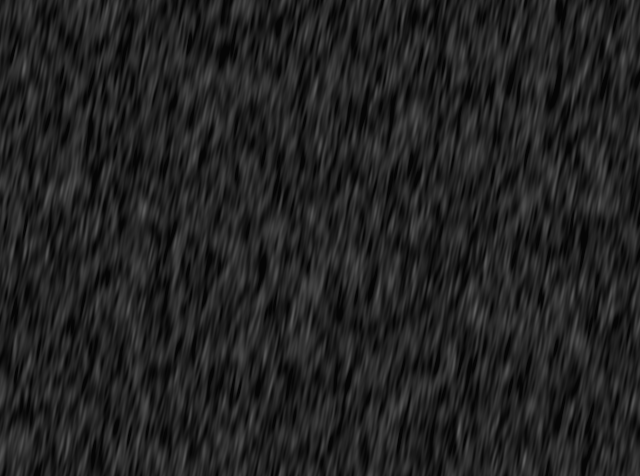
Reproduce this texture procedurally as a Shadertoy shader.

```glsl
// Dark grey slanted streaks, like brushed fibre or blurred rain.
// Cellular noise: every cell scatters a few long soft grains, light or dark,
// and three layers of such grains are summed into one grey tone.

#define LEAN 0.185                   // slant from the vertical, radians
#define LEAN_SPREAD 0.045            // slant difference between layers
#define FINE_SIZE vec2(0.0056, 0.040)    // grain radii: across, along
#define MEDIUM_SIZE vec2(0.0085, 0.055)
#define PATCH_SIZE vec2(0.021, 0.046)
#define LAYER_MIX vec3(0.78, 0.45, 0.43) // fine, medium, patch
#define GRAINS 4                     // grains per cell
#define MEAN_GREY 0.130
#define CONTRAST 0.057
#define DARKEST 0.02

vec3 hash3(vec3 p) {
    p = fract(p * vec3(0.1031, 0.1030, 0.0973));
    p += dot(p, p.yxz + 33.33);
    return fract((p.xxy + p.yxx) * p.zyx);
}

// Sum of signed soft grains, scaled to unit deviation
float grainLayer(vec2 pos, vec2 size, float lean, float seed) {
    float s = sin(lean), c = cos(lean);
    vec2 p = vec2(c * pos.x - s * pos.y, s * pos.x + c * pos.y) / size;
    vec2 cell = floor(p);
    float sum = 0.0;
    for (int y = -1; y <= 1; y++)
    for (int x = -1; x <= 1; x++)
    for (int i = 0; i < GRAINS; i++) {
        vec2 id = cell + vec2(x, y);
        vec3 rnd = hash3(vec3(id + 300.0, seed + float(i) * 7.0));
        vec2 d = p - id - rnd.xy;
        float falloff = max(1.0 - dot(d, d), 0.0);
        sum += (2.0 * rnd.z - 1.0) * falloff * falloff * falloff;
    }
    // Variance: grain count * weight variance * kernel energy (pi / 7)
    return sum / sqrt(float(GRAINS) / 3.0 * 3.1416 / 7.0);
}

void mainImage(out vec4 fragColor, in vec2 fragCoord) {
    vec2 pos = fragCoord / iResolution.y;

    vec3 layers = vec3(
        grainLayer(pos, FINE_SIZE, LEAN, 11.0),
        grainLayer(pos, MEDIUM_SIZE, LEAN + LEAN_SPREAD, 83.0),
        grainLayer(pos, PATCH_SIZE, LEAN - LEAN_SPREAD, 157.0));

    // Tone
    float grey = MEAN_GREY + CONTRAST * dot(layers, LAYER_MIX);
    fragColor = vec4(vec3(max(grey, DARKEST)), 1.0);
}
```
